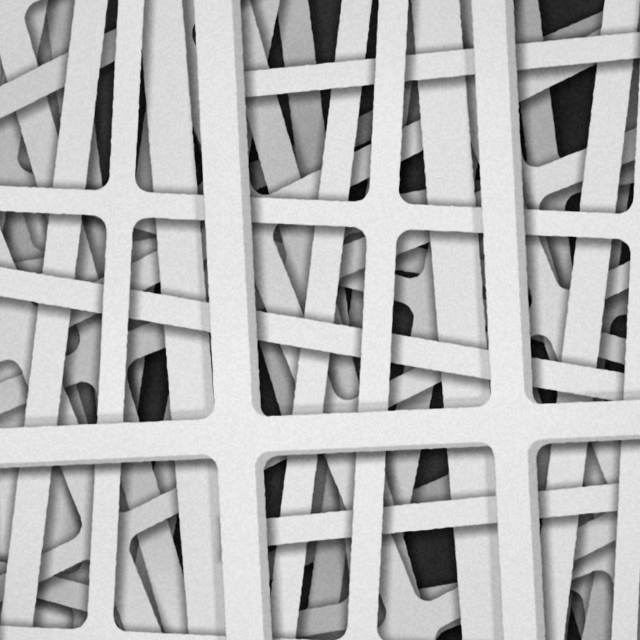
A Shadertoy shader for this pattern:

```glsl
#define DEEP_LAYERS 5
#define FILLET 0.024
#define WIDTH_JITTER 0.22
#define SHADOW_REACH 0.020
#define SHADOW_DARK 0.52
#define SHEET_SHIFT vec2(0.013, -0.006)
#define LIGHT_OFFSET vec2(0.003, -0.004)
#define PAPER 0.915
#define VOID_TONE 0.17
#define GRAIN 0.045
#define WEAR 0.0012

float hash(vec2 p) {
    vec3 q = fract(vec3(p.xyx) * 0.1031);
    q += dot(q, q.yzx + 33.33);
    return fract((q.x + q.y) * q.z);
}

float noise(vec2 p) {
    vec2 i = floor(p), f = fract(p);
    f = f * f * (3.0 - 2.0 * f);
    return mix(mix(hash(i), hash(i + vec2(1, 0)), f.x),
               mix(hash(i + vec2(0, 1)), hash(i + vec2(1, 1)), f.x), f.y);
}

// Slanted bars: b = (offset, spacing, slope, half width)
float bars(vec2 p, vec4 b) {
    float t = (p.x - b.x - b.z * p.y) / b.y;
    float id = round(t);
    float jitter = 1.0 + WIDTH_JITTER * (hash(vec2(id + 17.0, b.x * 91.0 + 40.0)) - 0.5);
    return abs(t - id) * b.y * inversesqrt(1.0 + b.z * b.z) - b.w * jitter;
}

// Union with rounded inner corners
float filletUnion(float a, float b, float r) {
    vec2 u = max(r - vec2(a, b), 0.0);
    return max(r, min(a, b)) - length(u);
}

float lattice(vec2 p, vec4 columns, vec4 rows) {
    return filletUnion(bars(p, columns), bars(p.yx, rows), FILLET);
}

float frontFrame(vec2 p) {
    return lattice(p, vec4(0.383, 0.43, -0.05, 0.029), vec4(0.303, 0.9, 0.045, 0.026));
}

float middleFrame(vec2 p) {
    return lattice(p, vec4(0.155, 0.41, 0.05, 0.022), vec4(0.69, 0.69, -0.045, 0.021));
}

// Cross braces; the rising pair starts right of the first column
float braces(vec2 p) {
    float rising = max(bars(p.yx, vec4(0.127, 0.703, 0.1, 0.021)), 0.35 - p.x);
    float falling = bars(p.yx, vec4(0.56, 0.95, -0.17, 0.021));
    return min(rising, falling);
}

float leaningStruts(vec2 p) {
    return bars(p, vec4(0.023, 0.415, 0.12, 0.026));
}

float wideStruts(vec2 p) {
    return bars(p, vec4(0.33, 0.43, -0.08, 0.034));
}

float diagonals(vec2 p) {
    return lattice(p, vec4(0.23, 0.42, -0.4, 0.024), vec4(-0.3, 0.38, 0.5, 0.021));
}

// Scattered strips far behind, varied per layer
float deepStrips(vec2 p, float k) {
    float lean = (mod(k, 2.0) * 2.0 - 1.0) * (0.05 + 0.35 * hash(vec2(k, 3.0)));
    float columns = bars(p, vec4(hash(vec2(k, 7.0)), 0.36, lean, 0.026));
    float rows = bars(p.yx, vec4(hash(vec2(k, 11.0)), 0.62, -1.4 * lean, 0.022));
    return filletUnion(columns, rows, FILLET);
}

// Cast a soft shadow, then cover with paper and a fine cut edge
void layPaper(inout float shade, float d, float shadowD, float tone, float px) {
    shade *= mix(SHADOW_DARK, 1.0, smoothstep(-0.003, SHADOW_REACH, shadowD));
    float cutEdge = 0.10 * (1.0 - smoothstep(0.0, 0.003, abs(d)));
    shade = mix(shade, tone - cutEdge, clamp(0.5 - d / px, 0.0, 1.0));
}

void mainImage(out vec4 fragColor, in vec2 fragCoord) {
    vec2 uv = fragCoord / iResolution.y;
    float px = 1.5 / iResolution.y;
    vec2 p = uv + WEAR * (vec2(noise(uv * 150.0), noise(uv * 150.0 + 50.0)) - 0.5);
    vec2 s = p - LIGHT_OFFSET;
    float soft = 0.03 * (noise(uv * 5.0) - 0.5);

    // Dark depth with pale sheets behind the left column
    float shade = mix(0.80, VOID_TONE, smoothstep(0.08, 0.19, uv.x));
    shade += 0.12 * (noise(uv * 7.0) - 0.5);

    for (int i = 0; i < DEEP_LAYERS; i++) {
        float k = float(i);
        float tone = 0.58 + 0.055 * k + 0.16 * (noise(uv * 4.0 + k * 9.0) - 0.5);
        layPaper(shade, deepStrips(p, k), deepStrips(s, k), tone, px);
    }

    // Struts and braces, back to front
    layPaper(shade, diagonals(p), diagonals(s), 0.83 + 2.0 * soft, px);
    layPaper(shade, wideStruts(p), wideStruts(s), 0.88 + soft, px);
    layPaper(shade, leaningStruts(p), leaningStruts(s), 0.89 + soft, px);
    layPaper(shade, braces(p), braces(s), 0.90 + soft, px);
    layPaper(shade, middleFrame(p), middleFrame(s), PAPER + soft, px);

    // Front frame, stacked on a shifted twin sheet
    layPaper(shade, frontFrame(p - SHEET_SHIFT), frontFrame(s - SHEET_SHIFT), 0.85 + soft, px);
    float front = frontFrame(p);
    layPaper(shade, front, max(front, 0.012), PAPER + soft, px);

    // Paper grain and gentle falloff to the corners
    shade += GRAIN * (noise(uv * 330.0) - 0.5);
    vec2 c = uv - 0.5;
    shade *= 1.0 - 0.12 * dot(c, c);
    fragColor = vec4(vec3(clamp(shade, 0.0, 1.0)), 1.0);
}
```
